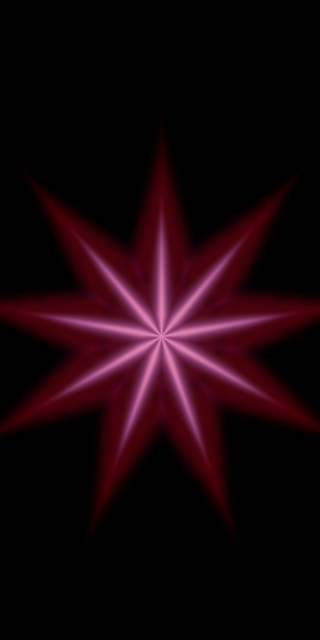
A Shadertoy shader for this background:

```glsl
// A nine-pointed crimson star with glowing pink rays on black.
// The angle is folded into one half sector, then a faintly mottled body,
// tapered rays and violet seams are shaded by distance from the ray axis.

const float SECTOR = 6.2831853 / 9.0;

// Mirrors the plane into one ray: x is across it, y is along it.
vec2 foldToRay(vec2 p) {
    float angle = atan(p.x, p.y);
    angle = abs(mod(angle + 0.5 * SECTOR, SECTOR) - 0.5 * SECTOR);
    return length(p) * vec2(sin(angle), cos(angle));
}

// Bell-shaped falloff, one at zero.
float bell(float x, float width) {
    float t = x / max(width, 0.0005);
    return exp(-t * t);
}

float hash(vec2 p) {
    vec3 q = fract(p.xyx * 0.1031);
    q += dot(q, q.yzx + 33.33);
    return fract((q.x + q.y) * q.z);
}

float valueNoise(vec2 p) {
    vec2 cell = floor(p), f = fract(p);
    f = f * f * (3.0 - 2.0 * f);
    float low = mix(hash(cell), hash(cell + vec2(1, 0)), f.x);
    float high = mix(hash(cell + vec2(0, 1)), hash(cell + vec2(1, 1)), f.x);
    return mix(low, high, f.y);
}

// Soft red body; the mottling stretches along the ray and narrows to the tip.
vec3 starBody(vec2 ray) {
    float halfWidth = 0.267 * (0.71 - ray.y);
    float depth = (halfWidth - ray.x) / 1.035;
    float body = smoothstep(-0.006, 0.058, depth);
    float across = ray.x / max(halfWidth, 0.01);
    float mottle = valueNoise(vec2(across * 9.0, ray.y * 28.0));
    float warmth = smoothstep(0.60, 0.28, ray.y);
    vec3 color = mix(vec3(0.21, 0.0, 0.012), vec3(0.26, 0.005, 0.042), warmth);
    return color * body * (0.86 + 0.24 * mottle);
}

void mainImage(out vec4 fragColor, in vec2 fragCoord) {
    vec2 center = vec2(0.505, 0.474 * iResolution.y / iResolution.x);
    vec2 ray = foldToRay(fragCoord / iResolution.x - center);
    vec3 color = vec3(0.004, 0.0, 0.0) + starBody(ray);

    // Violet glints halfway between neighbouring rays
    float seamDistance = ray.y * tan(0.5 * SECTOR) - ray.x;
    float seam = bell(seamDistance, 0.013) * bell(ray.y - 0.20, 0.07);
    color += vec3(0.05, 0.01, 0.075) * seam;

    // Faint red extension of each ray toward the tip
    float ember = bell(ray.x, 0.07 * (0.68 - ray.y)) * bell(ray.y - 0.43, 0.09);
    color += vec3(0.07, 0.0, 0.02) * ember;

    // Tapered mauve halo whose pink core softens outward
    float taper = max(0.51 - ray.y, 0.0);
    float fade = smoothstep(0.46, 0.24, ray.y);
    float halo = bell(ray.x, 0.077 * taper) * fade;
    float core = bell(ray.x, min(0.027 * taper, 0.16 * ray.y + 0.001));
    core *= smoothstep(0.40, 0.06, ray.y);
    color = mix(color, vec3(0.57, 0.25, 0.48), halo);
    color = mix(color, vec3(0.90, 0.53, 0.70), 0.9 * core);

    // Small bright heart
    color = mix(color, vec3(0.90, 0.52, 0.70), 0.6 * bell(length(ray), 0.013));
    fragColor = vec4(color, 1.0);
}
```
